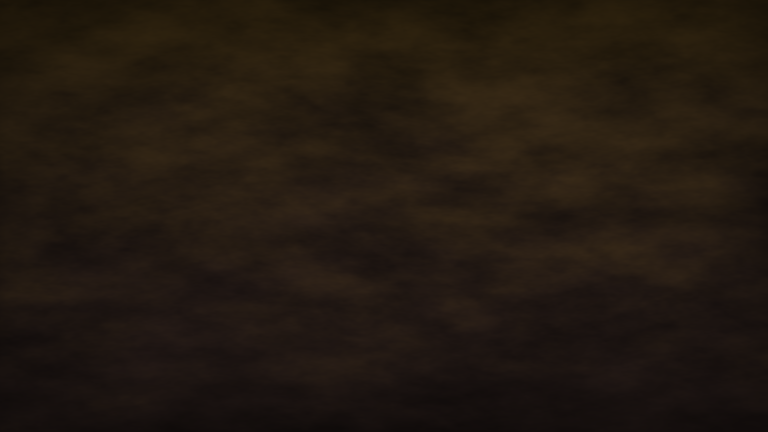
Reproduce this texture procedurally as a Shadertoy shader.

```glsl
// Dim smoky backdrop: olive brown above sinking into dusky plum below.
// Wide, soft drifts come from stretched layered noise bent by sines,
// which shifts both the hue and the brightness under a vignette.

float hash(vec2 cell) {
    vec3 q = fract(vec3(cell.xyx) * 0.1031);
    q += dot(q, q.yzx + 33.33);
    return fract((q.x + q.y) * q.z);
}

float smoothNoise(vec2 p) {
    vec2 cell = floor(p);
    vec2 f = fract(p);
    f = f * f * (3.0 - 2.0 * f);
    float low = mix(hash(cell), hash(cell + vec2(1.0, 0.0)), f.x);
    float high = mix(hash(cell + vec2(0.0, 1.0)), hash(cell + vec2(1.0)), f.x);
    return mix(low, high, f.y);
}

// Layered noise in 0..1, turned slightly per octave to hide the lattice
float drifts(vec2 p) {
    float sum = 0.0;
    float weight = 0.4;
    for (int octave = 0; octave < 5; octave++) {
        sum += weight * smoothNoise(p);
        p = mat2(0.997, 0.08, -0.08, 0.997) * p * 2.03 + vec2(17.3, 9.1);
        weight *= 0.63;
    }
    return sum / 0.974;
}

void mainImage(out vec4 fragColor, in vec2 fragCoord) {
    vec2 uv = fragCoord / iResolution.xy;
    vec2 p = fragCoord / iResolution.y;

    // Gentle sine bend, then a horizontal stretch
    p += 0.006 * vec2(sin(p.y * 9.0 + p.x * 3.0), sin(p.x * 6.0 + 1.3));
    float hueDrift = drifts(p * vec2(5.0, 12.0) + 4.0) - 0.5;
    float lightDrift = drifts(p * vec2(5.5, 14.0) + 57.0) - 0.5;

    // Plum below, olive brown above, with a ragged transition
    float warmth = smoothstep(0.0, 0.9, uv.y + 0.6 * hueDrift + 0.4 * lightDrift);
    vec3 plum = vec3(0.136, 0.097, 0.087);
    vec3 olive = vec3(0.177, 0.131, 0.072);
    vec3 color = mix(plum, olive, warmth);
    color *= 1.0 + 0.82 * lightDrift + 0.2 * hueDrift;

    // Vignette, strongest in the corners, and a darker floor
    vec2 edge = 4.0 * uv * (1.0 - uv);
    color *= mix(0.55, 1.0, pow(edge.x * edge.y + 0.02, 0.3));
    color *= mix(0.82, 1.0, smoothstep(0.0, 0.35, uv.y));

    // Blue drains away toward the top
    color.b *= 1.0 - 0.25 * smoothstep(0.7, 1.0, uv.y);
    fragColor = vec4(color, 1.0);
}
```
